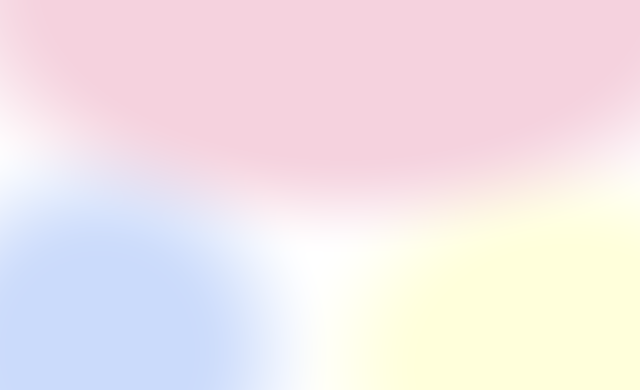
This background is drawn by a Shadertoy shader. Its source:

```glsl
#define PINK vec3(0.960, 0.822, 0.870)
#define BLUE vec3(0.798, 0.860, 0.985)
#define YELLOW vec3(1.000, 1.000, 0.858)
// Glow shapes: centre xy, radii zw, as fractions of the canvas
#define PINK_SHAPE vec4(0.540, 1.043, 0.600, 0.569)
#define BLUE_SHAPE vec4(0.156, 0.099, 0.267, 0.440)
#define YELLOW_SHAPE vec4(0.885, 0.056, 0.352, 0.472)
// Normalised distances where each glow starts and stops fading
#define PINK_FADE vec2(0.76, 1.24)
#define BLUE_FADE vec2(0.55, 1.38)
#define YELLOW_FADE vec2(0.62, 1.28)

// Soft elliptical tint that fades out to white
vec3 glowTint(vec2 uv, vec4 shape, vec2 fade, vec3 tint) {
    float dist = length((uv - shape.xy) / shape.zw);
    float strength = 1.0 - smoothstep(fade.x, fade.y, dist);
    return mix(vec3(1.0), tint, strength);
}

void mainImage(out vec4 fragColor, in vec2 fragCoord) {
    vec2 uv = fragCoord / iResolution.xy;

    // Overlapping tints multiply into lavender and peach
    vec3 color = glowTint(uv, PINK_SHAPE, PINK_FADE, PINK);
    color *= glowTint(uv, BLUE_SHAPE, BLUE_FADE, BLUE);
    color *= glowTint(uv, YELLOW_SHAPE, YELLOW_FADE, YELLOW);

    fragColor = vec4(color, 1.0);
}
```
